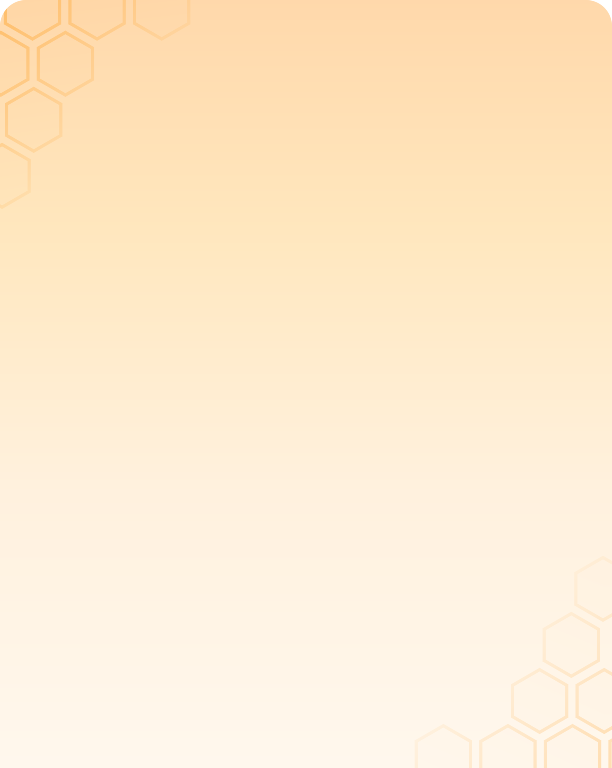
Give the GLSL for this background, as a Shadertoy shader.

```glsl
// A warm cream gradient card with rounded top corners and outlined honeycomb
// cells in two opposite corners. Both clusters come from one function, the
// lower one turned by half a circle; the lines fade away from their corner.

// Signed distance to a hexagon with a vertex pointing up.
float hexagon(vec2 p, float apothem) {
    p = abs(p);
    return max(p.x, dot(p, vec2(0.5, 0.8660254))) - apothem;
}

// Coverage of a honeycomb cluster; p is measured inward from its corner.
float honeycomb(vec2 p, float pixel) {
    float cover = 0.0;
    for (int row = 0; row < 4; row++) {
        int first = row == 0 ? -1 : 0;
        int last = max(2 - row, 0);
        for (int column = first; column <= last; column++) {
            float r = float(row);
            vec2 center = vec2(0.0423 + 0.0841 * (float(column) - 0.5 * mod(r, 2.0)) + 0.0008 * r,
                               0.0100 + 0.0730 * r);
            float d = hexagon(p - center, 0.0374);
            float inside = 1.0 - smoothstep(-0.5 * pixel, 0.5 * pixel, d);
            float rim = inside * smoothstep(-0.5 * pixel, 0.5 * pixel, d + 0.0042);
            cover = max(cover, max(rim, 0.08 * inside));
        }
    }
    return cover * clamp(0.95 - 2.6 * (max(p.x, 0.0) + p.y), 0.0, 1.0);
}

// Vertical blend from peach through honey to pale cream.
vec3 background(float depth) {
    vec3 color = mix(vec3(1.0, 0.848, 0.67), vec3(1.0, 0.906, 0.745), clamp(depth / 0.3, 0.0, 1.0));
    color = mix(color, vec3(1.0, 0.945, 0.87), clamp((depth - 0.3) / 0.34, 0.0, 1.0));
    return mix(color, vec3(1.0, 0.970, 0.93), clamp((depth - 0.64) / 0.36, 0.0, 1.0));
}

void mainImage(out vec4 fragColor, in vec2 fragCoord) {
    float pixel = 1.0 / iResolution.y;
    vec2 uv = fragCoord * pixel;
    float width = iResolution.x * pixel;
    vec2 fromTopLeft = vec2(uv.x, 1.0 - uv.y);
    vec2 fromBottomRight = vec2(width - uv.x, uv.y);

    vec3 color = background(fromTopLeft.y);

    // Corner clusters, the lower one fainter and set slightly further in.
    vec3 honey = vec3(1.0, 0.74, 0.40);
    color = mix(color, honey, honeycomb(fromTopLeft, pixel));
    color = mix(color, honey, 0.45 * honeycomb(fromBottomRight - vec2(0.0091, 0.0043), pixel));

    // White outside the rounded top corners.
    float radius = 0.034;
    vec2 fromCorner = vec2(min(uv.x, width - uv.x), fromTopLeft.y);
    float outside = length(max(radius - fromCorner, 0.0)) - radius;
    color = mix(color, vec3(1.0), smoothstep(-0.5 * pixel, 0.5 * pixel, outside));

    fragColor = vec4(color, 1.0);
}
```
